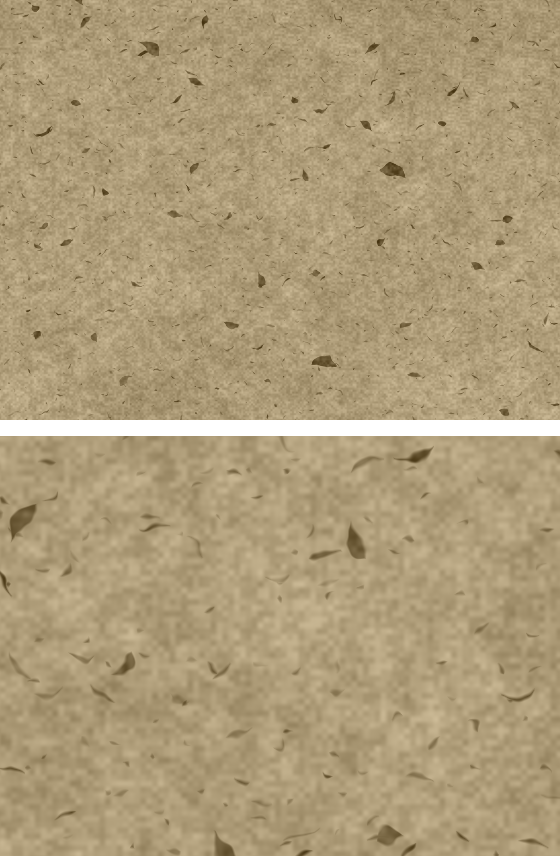
Top, the full canvas; bottom, a detail of the centre.
A WebGL 1 fragment shader for this texture:

```glsl
precision highp float;
uniform vec2 u_resolution;

const vec3 PAPER = vec3(0.675, 0.605, 0.464);
const vec3 BARK = vec3(0.30, 0.23, 0.095);
const float CLOUD_TONE = 0.045;   // broad stains
const float MOTTLE_TONE = 0.055;  // pulp clumps
const float FELT_TONE = 0.07;     // short matted fibres
const float GRAIN_TONE = 0.11;    // finest tooth
const float RAGGED = 0.006;       // how far fleck outlines wander
const float EDGE = 0.0016;        // softness of fleck outlines

// Per layer: cells per height, share of filled cells, opacity range
const vec4 CHIPS = vec4(4.0, 0.30, 0.70, 1.00);
const vec4 FLAKES = vec4(7.0, 0.68, 0.50, 1.00);
const vec4 FIBRES = vec4(21.0, 0.58, 0.30, 0.95);
const vec4 SPECKS = vec4(36.0, 0.45, 0.25, 0.80);

// Per layer: smallest and largest half length, then half width
const vec4 CHIP_SIZE = vec4(0.020, 0.036, 0.009, 0.017);
const vec4 FLAKE_SIZE = vec4(0.010, 0.025, 0.003, 0.008);
const vec4 FIBRE_SIZE = vec4(0.005, 0.015, 0.0010, 0.0024);
const vec4 SPECK_SIZE = vec4(0.002, 0.006, 0.0009, 0.0020);

float hash(vec2 p) {
  return fract(sin(dot(p, vec2(127.1, 311.7))) * 43758.5);
}

float noise(vec2 p) {
  vec2 cell = floor(p);
  vec2 f = fract(p);
  f = f * f * (3.0 - 2.0 * f);
  float low = mix(hash(cell), hash(cell + vec2(1.0, 0.0)), f.x);
  float high = mix(hash(cell + vec2(0.0, 1.0)), hash(cell + vec2(1.0)), f.x);
  return mix(low, high, f.y);
}

float centredNoise(vec2 p) {
  return noise(p) - 0.5;
}

// Bent, lopsided lens lying along x; negative inside
float fleckDistance(vec2 p, float halfLength, float halfWidth, float bend, float skew) {
  float along = p.x / halfLength;
  float arc = p.y + bend * halfLength * (along * along - 0.4);
  float taper = halfWidth * (1.0 - along * along) * (1.0 + skew * along);
  return max(abs(arc) - taper, abs(p.x) - halfLength);
}

// Opacity of one layer of scattered flecks
float fleckLayer(vec2 p, vec4 layer, vec4 size, float seed, float soft) {
  vec2 home = floor(p * layer.x);
  float cover = 0.0;
  for (int j = -1; j <= 1; j++) {
    for (int i = -1; i <= 1; i++) {
      vec2 cell = home + vec2(float(i), float(j));
      vec2 key = cell + seed;
      float present = step(hash(key + 3.1), layer.y);
      vec2 centre = (cell + vec2(hash(key + 7.7), hash(key + 13.3))) / layer.x;

      // Directions lean towards the horizontal
      float angle = 3.1416 * (hash(key + 19.9) - 0.5) * mix(0.4, 1.0, hash(key + 23.5));
      float c = cos(angle);
      float s = sin(angle);
      vec2 local = mat2(c, -s, s, c) * (p - centre);

      float spread = hash(key + 29.3);
      float halfLength = mix(size.x, size.y, spread * spread);
      float halfWidth = mix(size.z, size.w, hash(key + 31.7));
      float bend = 0.8 * (hash(key + 37.1) - 0.5);
      float skew = 1.4 * (hash(key + 41.9) - 0.5);
      float d = fleckDistance(local, halfLength, halfWidth, bend, skew);
      float opacity = mix(layer.z, layer.w, hash(key + 47.3));
      cover = max(cover, present * opacity * (1.0 - smoothstep(-soft, soft, d)));
    }
  }
  return cover;
}

float paperTone(vec2 p) {
  float tone = CLOUD_TONE * centredNoise(p * 3.0 + 5.0);
  tone += MOTTLE_TONE * centredNoise(p * 13.0 + 17.0);
  tone += FELT_TONE * centredNoise(p * 47.0 + 31.0);
  tone += FELT_TONE * centredNoise(p * vec2(95.0, 120.0) + 43.0);
  return tone + GRAIN_TONE * centredNoise(p * 215.0 + 59.0);
}

void main() {
  vec2 p = gl_FragCoord.xy / u_resolution.y;
  float soft = max(EDGE, 0.6 / u_resolution.y);

  // Torn outlines come from wobbling the sample position
  vec2 wobble = vec2(centredNoise(p * 70.0), centredNoise(p * 70.0 + 91.0));
  wobble += 0.5 * vec2(centredNoise(p * 150.0 + 9.0), centredNoise(p * 150.0 + 77.0));
  vec2 torn = p + RAGGED * wobble;

  float cover = fleckLayer(torn, CHIPS, CHIP_SIZE, 11.0, soft);
  cover = max(cover, fleckLayer(torn, FLAKES, FLAKE_SIZE, 83.0, soft));
  cover = max(cover, fleckLayer(torn, FIBRES, FIBRE_SIZE, 157.0, soft));
  cover = max(cover, fleckLayer(torn, SPECKS, SPECK_SIZE, 239.0, soft));

  // Pulp partly veils the flecks
  cover *= mix(0.65, 1.1, noise(p * 110.0 + 23.0));

  vec3 colour = mix(PAPER, BARK, clamp(cover, 0.0, 1.0)) + paperTone(p);
  gl_FragColor = vec4(colour, 1.0);
}
```
